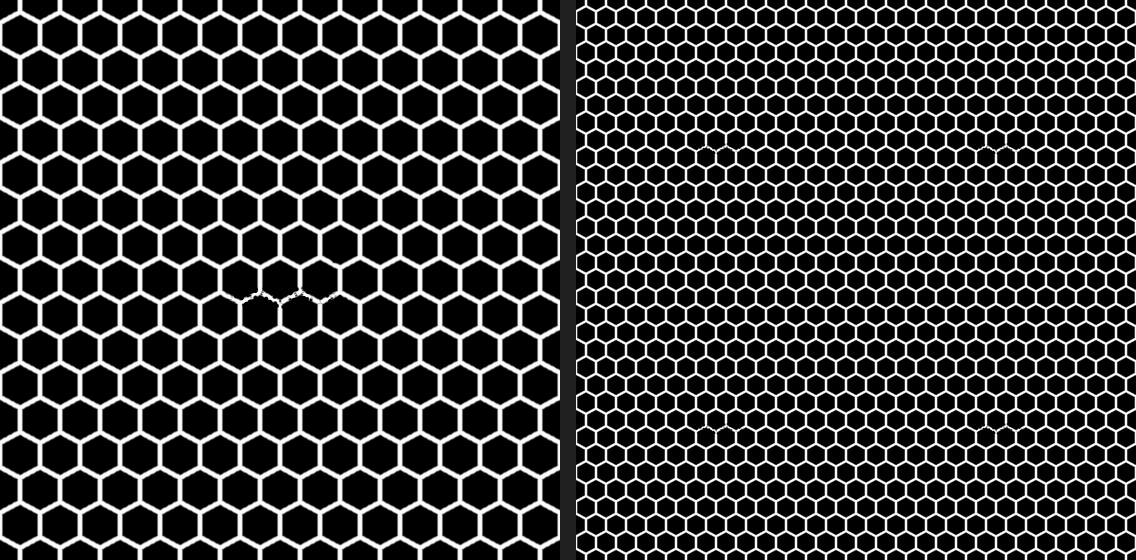
Left, the tile; right, the same tile 2 across and 2 down.
Write a WebGL 1 fragment shader that draws this pattern.

```glsl
precision highp float;
// White honeycomb mesh on black, with slightly rough strands and a small worn patch.

uniform vec2 u_resolution;

const vec2 REPEATS = vec2(14.0, 8.0);     // each repeat holds two staggered rows
const float RISE = 0.0192;                // height of a slanted edge
const float HALF_LINE = 0.0043;
const float SOFTNESS = 0.0022;
const float WEAR_CELLS = 110.0;
const float TAU = 6.2831853;
const vec3 GROUND = vec3(0.0);
const vec3 STRAND = vec3(0.985);

vec2 hash2(vec2 p) {
  vec2 q = vec2(dot(p, vec2(127.1, 311.7)), dot(p, vec2(269.5, 183.3)));
  return fract(sin(q) * 43758.55);
}

// Shortest offset from a centre on the wrapped canvas.
vec2 wrapOffset(vec2 uv, vec2 centre) {
  return fract(uv - centre + 0.5) - 0.5;
}

// Inner distance to the border of the nearest hexagon of one lattice.
float hexInside(vec2 uv, vec2 origin, float roughness) {
  vec2 size = 1.0 / REPEATS;
  vec2 p = abs(wrapOffset(uv * REPEATS, origin)) * size;
  float halfWidth = 0.5 * size.x;
  float slope = RISE / halfWidth;
  float top = 0.25 * size.y + 0.5 * RISE;
  float slanted = (top - p.y - slope * p.x) / sqrt(1.0 + slope * slope);
  return min(halfWidth - p.x, slanted + roughness);
}

// Wrapped cellular noise: distance to the nearest scattered point.
float cellular(vec2 uv, float cells) {
  vec2 p = uv * cells;
  vec2 base = floor(p);
  float nearest = 2.0;
  for (int j = -1; j <= 1; j++) {
    for (int i = -1; i <= 1; i++) {
      vec2 cell = base + vec2(float(i), float(j));
      vec2 point = cell + hash2(mod(cell, cells));
      nearest = min(nearest, length(point - p));
    }
  }
  return nearest;
}

// Fine ripple with whole numbers of waves in both directions.
float ripple(vec2 uv) {
  float a = sin(TAU * 112.0 * uv.x);
  float b = sin(TAU * (70.0 * uv.x + 48.0 * uv.y));
  return 0.00028 * a + 0.00012 * b;
}

// Amount by which small nicks thin the strands inside a soft ellipse.
float wear(vec2 uv, vec2 centre, vec2 radius) {
  float patchMask = 1.0 - smoothstep(0.5, 1.0, length(wrapOffset(uv, centre) / radius));
  float nicks = 1.0 - smoothstep(0.15, 0.5, cellular(uv, WEAR_CELLS));
  return 0.0032 * patchMask * nicks;
}

// Soft round break in a strand.
float breakMask(vec2 uv, vec2 centre, float radius, float blur) {
  return smoothstep(radius - blur, radius + blur, length(wrapOffset(uv, centre)));
}

void main() {
  vec2 uv = gl_FragCoord.xy / u_resolution;
  float blur = max(SOFTNESS, 0.75 / min(u_resolution.x, u_resolution.y));

  float roughness = ripple(uv);
  float border = max(hexInside(uv, vec2(0.0), roughness),
                     hexInside(uv, vec2(0.5), roughness));

  float halfLine = HALF_LINE - wear(uv, vec2(0.51, 0.469), vec2(0.13, 0.024));
  float mesh = 1.0 - smoothstep(halfLine - blur, halfLine + blur, border);
  mesh *= breakMask(uv, vec2(0.597, 0.534), 0.0036, blur);

  gl_FragColor = vec4(mix(GROUND, STRAND, mesh), 1.0);
}
```
